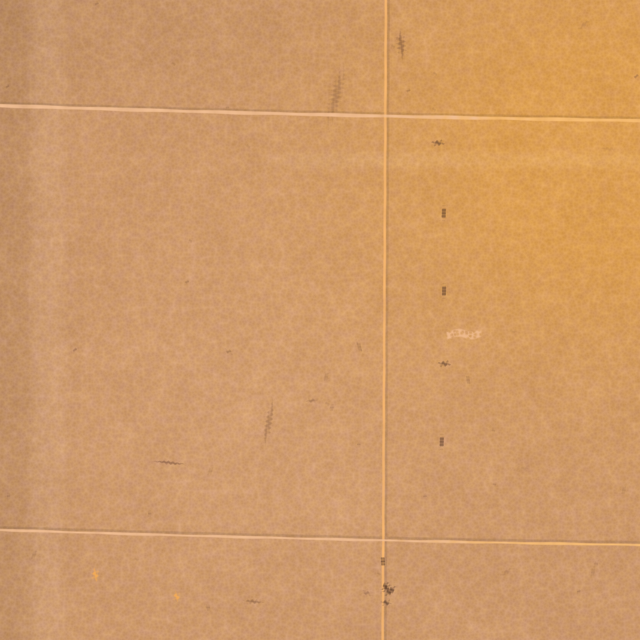
Reproduce this texture procedurally as a Shadertoy shader.

```glsl
// Worn tan floor tiles with thin pale joints, golden light, faint bands and scuffs.

vec2 hash2(vec2 p) {
    vec3 q = fract(p.xyx * vec3(0.1031, 0.1030, 0.0973));
    q += dot(q, q.yzx + 33.33);
    return fract((q.xx + q.yz) * q.zy);
}

// Cellular noise: distance to the nearest scattered point
float cells(vec2 p) {
    vec2 id = floor(p), f = fract(p);
    float nearest = 2.0;
    for (int y = -1; y <= 1; y++)
        for (int x = -1; x <= 1; x++) {
            vec2 o = vec2(x, y);
            nearest = min(nearest, length(o + hash2(id + o) - f));
        }
    return nearest;
}

// Soft elongated mark, rotated by angle, with a ragged body
float mark(vec2 p, vec2 halfSize, float angle) {
    float c = cos(angle), s = sin(angle);
    vec2 q = mat2(c, -s, s, c) * p / (halfSize + 0.5 / iResolution.y);
    q += 0.25 * sin(p.yx * 900.0);
    return 1.0 - smoothstep(0.1, 1.1, length(q));
}

// Soft-edged line from its distance and half width
float line(float d, float halfWidth) {
    float soft = 0.6 / iResolution.y + 0.0006;
    return 1.0 - smoothstep(halfWidth - soft, halfWidth + soft, abs(d));
}

void mainImage(out vec4 fragColor, in vec2 fragCoord) {
    vec2 uv = fragCoord / iResolution.xy;

    // Clay base warmed by golden light at the upper right
    vec2 g = (uv - vec2(1.0, 0.72)) * vec2(2.3, 3.0);
    float glow = exp(-dot(g, g)) + 0.3 * smoothstep(0.4, 0.9, uv.x) * smoothstep(0.35, 0.9, uv.y);
    vec3 col = mix(vec3(0.804, 0.602, 0.430), vec3(0.865, 0.625, 0.335), min(glow, 1.0));
    col *= 1.0 - 0.06 * smoothstep(0.16, 0.0, uv.x);
    col *= 1.0 - 0.035 * smoothstep(0.75, 1.0, uv.y) * smoothstep(0.7, 0.2, uv.x);
    col += 0.02 * exp(-14.0 * dot(uv - vec2(0.4, 0.36), uv - vec2(0.4, 0.36)));

    // Pale bands of reflected light
    float upright = smoothstep(0.035, 0.06, uv.x) * smoothstep(0.115, 0.085, uv.x);
    float level = smoothstep(0.02, 0.004, abs(uv.y - 0.75)) * smoothstep(0.39, 0.5, uv.x);
    col += upright * vec3(0.03, 0.032, 0.036) + level * vec3(0.022, 0.03, 0.04);

    // Cloudy patches, then fine grain
    vec2 warped = uv + 0.012 * sin(uv.yx * 31.0 + 2.0 * sin(uv * 17.0));
    float cloud = cells(warped * 9.0) + cells(warped * 21.0 + 5.0) - 0.94;
    float grain = cells(uv * 60.0 + 9.0) + cells(uv * 125.0) + 1.2 * cells(uv * 210.0 + 3.0) - 1.5;
    col += cloud * vec3(0.019, 0.018, 0.016) + grain * vec3(0.034, 0.036, 0.032);
    col.b += 0.06 * (cells(uv * 90.0 + 40.0) - 0.47);

    // Faint specks and scratches, denser as tiny dots
    vec3 stain = vec3(0.46, 0.31, 0.22);
    for (int i = 0; i < 44; i++) {
        vec2 h = hash2(vec2(i, 7)), k = hash2(vec2(i, 31));
        float m = mark(uv - h, vec2(0.003 + 0.010 * k.x * k.x * k.x, 0.0028), k.y * 3.14);
        col = mix(col, stain, m * (0.12 + 0.25 * k.y));
    }

    // Row of scuffs beside the joint
    for (int i = 0; i < 5; i++) {
        vec2 h = hash2(vec2(i, 53));
        vec2 at = vec2(0.683 + 0.013 * h.x, 0.775 - 0.118 * float(i) + 0.012 * h.y);
        col = mix(col, stain * 0.8, 0.6 * mark(uv - at, vec2(0.010, 0.004), i % 3 == 0 ? 0.1 : 1.5));
    }
    col = mix(col, stain, 0.5 * mark(uv - vec2(0.627, 0.93), vec2(0.006, 0.021), 0.1));
    col = mix(col, stain, 0.35 * mark(uv - vec2(0.42, 0.34), vec2(0.005, 0.035), -0.2));
    col = mix(col, stain, 0.3 * mark(uv - vec2(0.525, 0.85), vec2(0.008, 0.045), -0.25));
    col = mix(col, stain, 0.5 * mark(uv - vec2(0.265, 0.277), vec2(0.022, 0.0025), -0.08));
    col = mix(col, stain, 0.45 * mark(uv - vec2(0.396, 0.06), vec2(0.014, 0.003), 0.0));

    // Joints: square tiles, with rows bowing gently downward to the right
    vec2 joint = uv - vec2(0.598 + 0.005 * uv.y, 0.172 - 0.033 * uv.x + 0.0095 * uv.x * uv.x);
    vec2 d = (fract(joint / 0.663 + 0.5) - 0.5) * 0.663;
    d += 0.0002 * sin(uv.yx * 70.0);
    float wear = cells(uv * vec2(45.0, 30.0) + 3.0);
    float upper = step(0.5, uv.y);
    float rowWidth = mix(0.0017, 0.0025, upper) + 0.0004 * sin(uv.x * 38.0);
    vec3 rowColor = mix(vec3(0.95, 0.75, 0.58), vec3(0.98, 0.75, 0.46), smoothstep(0.62, 0.8, uv.x + 0.2 * wear - 0.1));
    col *= 1.0 - 0.09 * min(line(d.x - 0.004, 0.002) + line(d.y - 0.004, 0.002), 1.0);
    col = mix(col, vec3(0.98, 0.72, 0.43), line(d.x, 0.0019) * (1.0 - 0.35 * wear));
    col = mix(col, rowColor, line(d.y, rowWidth) * (1.0 - 0.35 * wear));

    // Grime where the lower joint has chipped
    for (int i = 0; i < 6; i++) {
        vec2 h = hash2(vec2(i, 88));
        vec2 at = vec2(0.598 + 0.016 * h.x, 0.055 + 0.078 * h.y);
        col = mix(col, stain * 0.75, 0.65 * mark(uv - at, vec2(0.007, 0.004), h.y * 2.0));
    }

    // Pale scuff and small orange flecks
    vec2 s = abs(uv - vec2(0.725, 0.478 + 0.002 * sin(uv.x * 160.0)));
    float scuff = smoothstep(0.029, 0.025, s.x) * smoothstep(0.008, 0.004, s.y);
    col = mix(col, vec3(0.93, 0.72, 0.54), scuff * smoothstep(0.0, 0.7, cells(uv * 150.0)));
    for (int i = 0; i < 2; i++) {
        vec2 at = mix(vec2(0.149, 0.102), vec2(0.276, 0.068), float(i));
        col = mix(col, vec3(0.98, 0.68, 0.32), 0.8 * mark(uv - at, vec2(0.005, 0.010 - 0.003 * float(i)), 0.0));
    }
    fragColor = vec4(clamp(col, 0.0, 1.0), 1.0);
}
```
